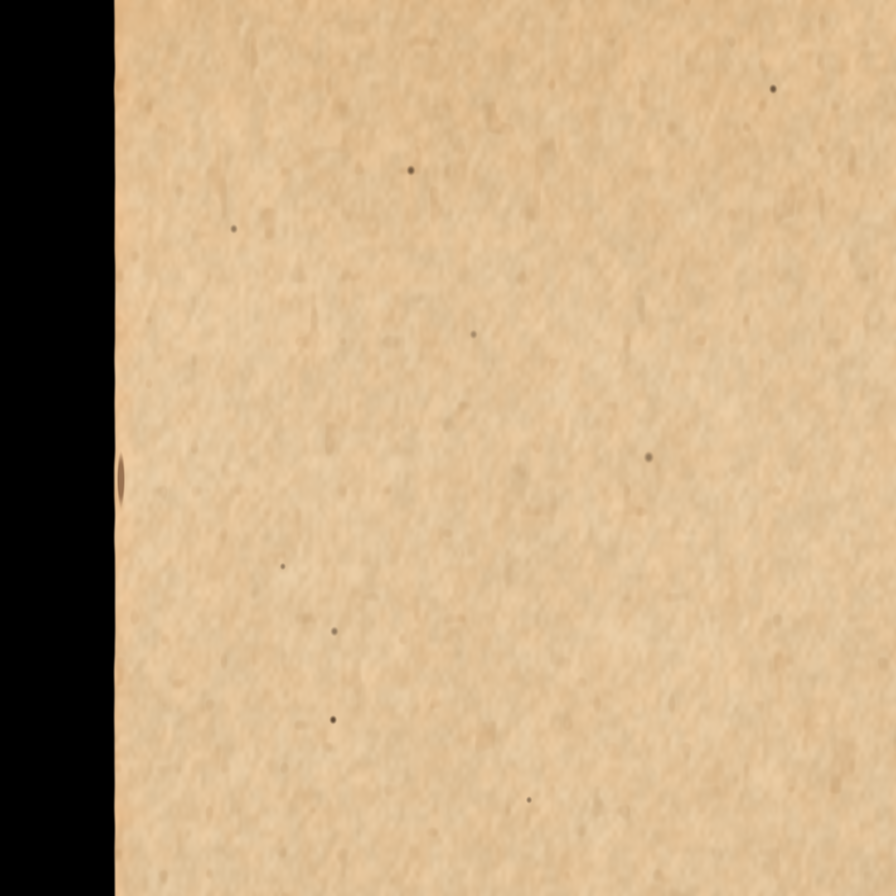
Reproduce this texture procedurally as a WebGL 1 fragment shader.

```glsl
precision highp float;
uniform vec2 u_resolution;

float hash(vec2 p) {
  vec3 q = fract(p.xyx * vec3(0.1031, 0.1030, 0.0973));
  q += dot(q, q.yzx + 33.33);
  return fract((q.x + q.y) * q.z);
}

// Smooth value noise in -1..1
float noise(vec2 p) {
  vec2 cell = floor(p), f = fract(p);
  f = f * f * (3.0 - 2.0 * f);
  float low = mix(hash(cell), hash(cell + vec2(1.0, 0.0)), f.x);
  float high = mix(hash(cell + vec2(0.0, 1.0)), hash(cell + vec2(1.0, 1.0)), f.x);
  return mix(low, high, f.y) * 2.0 - 1.0;
}

// Fine upright fibres, with slanted and coarser ones mixed in
float fibreGrain(vec2 p) {
  float fine = noise(p * vec2(185.0, 115.0) + 17.0);
  float slanted = noise(vec2(p.x - 0.35 * p.y, p.y) * vec2(120.0, 62.0) + 71.0);
  float coarse = noise(p * vec2(48.0, 36.0) + 133.0);
  return 0.45 * fine + 0.45 * slanted + 0.25 * coarse;
}

// A few small dark flecks scattered over the sheet
float flecks(vec2 p) {
  float cover = 0.0;
  for (int i = 0; i < 9; i++) {
    float k = float(i);
    vec2 centre = vec2(0.17 + 0.8 * hash(vec2(k, 3.7)), (k + hash(vec2(k, 9.2))) / 9.0);
    float radius = mix(0.004, 0.0075, hash(vec2(k, 21.4)));
    float strength = mix(0.3, 0.85, hash(vec2(k, 40.8)));
    float d = length((p - centre) * vec2(1.0, 0.85));
    cover = max(cover, strength * (1.0 - smoothstep(0.15 * radius, radius, d)));
  }
  return cover;
}

void main() {
  vec2 p = gl_FragCoord.xy / u_resolution;

  // Paper tone: broad clouds, warmer and darker towards the top
  float clouds = noise(p * 4.0 + 5.0) + 0.6 * noise(p * 11.0 + 29.0);
  vec3 paper = vec3(0.886, 0.765, 0.602);
  paper += vec3(0.007, 0.008, 0.009) * clouds;
  paper -= vec3(0.008, 0.022, 0.034) * smoothstep(0.55, 1.05, p.y);

  // Grain and faint colour mottling
  paper += vec3(0.041, 0.046, 0.052) * fibreGrain(p);
  paper += vec3(0.012, -0.002, -0.010) * noise(p * vec2(70.0, 45.0) + 211.0);
  float stain = smoothstep(0.6, 0.95, noise(p * vec2(60.0, 42.0) + 307.0));
  paper -= vec3(0.035, 0.045, 0.05) * stain;

  paper = mix(paper, vec3(0.27, 0.19, 0.12), flecks(p));

  // Warm rim and a small nick beside the dark margin
  float edge = 0.128 + 0.0006 * noise(vec2(p.y * 40.0, 2.0));
  paper += vec3(0.02, -0.008, -0.02) * (1.0 - smoothstep(0.0, 0.03, p.x - edge));
  float nick = length((p - vec2(0.135, 0.465)) / vec2(0.005, 0.034));
  paper = mix(paper, vec3(0.50, 0.34, 0.22), 0.75 * (1.0 - smoothstep(0.5, 1.0, nick)));

  float sheet = smoothstep(edge - 0.0018, edge + 0.0018, p.x);
  gl_FragColor = vec4(paper * sheet, 1.0);
}
```
